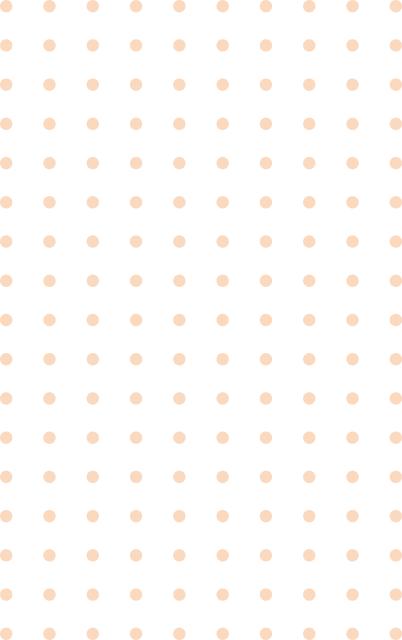
A WebGL 1 fragment shader for this pattern:

```glsl
precision highp float;
// Even grid of 10 by 17 peach dots on white, the outer dots touching the canvas edges.

uniform vec2 u_resolution;

void main() {
    // Canvas height is one unit
    float pixel = 1.0 / u_resolution.y;
    vec2 p = gl_FragCoord.xy * pixel;
    vec2 canvas = u_resolution * pixel;

    // Dot centres span the canvas, inset by one radius
    float radius = 0.00966;
    vec2 lastDot = vec2(9.0, 16.0);
    vec2 spacing = (canvas - 2.0 * radius) / lastDot;
    vec2 fromFirst = p - radius;
    vec2 dotIndex = clamp(floor(fromFirst / spacing + 0.5), vec2(0.0), lastDot);

    // Distance to the edge of the nearest dot, smoothed over one pixel
    float edge = length(fromFirst - dotIndex * spacing) - radius;
    float coverage = clamp(0.5 - edge / pixel, 0.0, 1.0);

    vec3 paper = vec3(1.0);
    vec3 peach = vec3(0.984, 0.851, 0.749);
    gl_FragColor = vec4(mix(paper, peach, coverage), 1.0);
}
```
